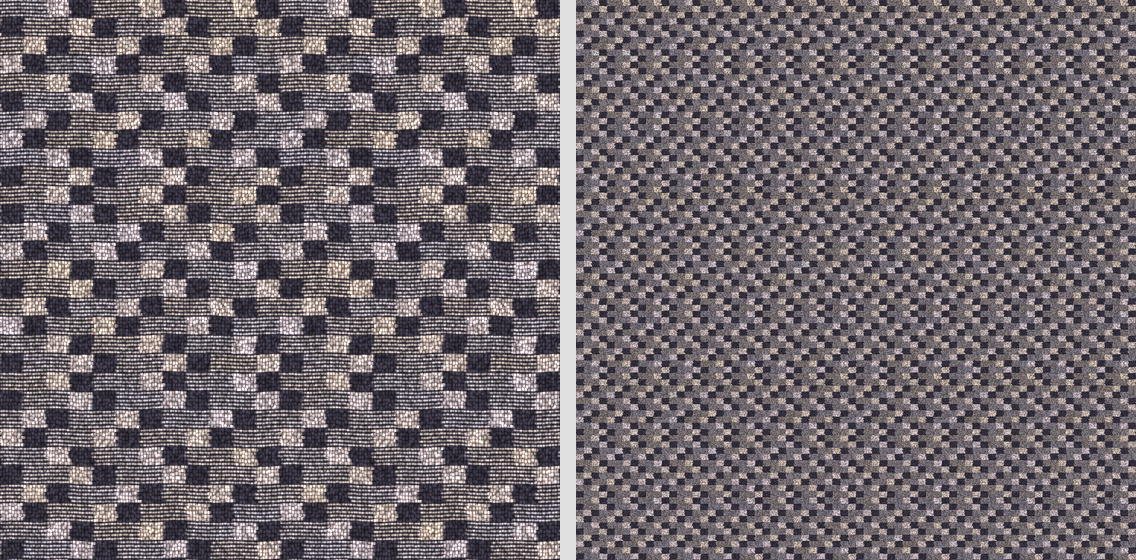
Left: one tile. Right: repeated 3 by 3.
This texture is drawn by a Shadertoy shader. Its source:

```glsl
const float TAU = 6.2831853;
const float PERIODS = 6.0;         // light-dark-stripe groups across
const float ROWS = 30.0;           // block rows down
const float ROW_SHIFT = 0.05;      // upward offset, in rows
const float THREADS = 5.0;         // threads per row
const float STITCHES = 192.0;      // stitches across
const float WRAP = 2.0;            // wear repeats across
const float EDGE_SOFT = 0.07;      // block edge softness, in blocks
const float EDGE_WOBBLE = 0.16;    // block edge raggedness, in blocks
const float JITTER = 0.5;          // stitch irregularity
const float SEAM = 0.07;           // dark seam half width, in rows
const float DARK_COLUMN[4] = float[4](3.0, 0.0, 2.0, 1.0);

const vec3 NAVY = vec3(0.205, 0.190, 0.240);
const vec3 GAP = vec3(0.235, 0.215, 0.260);
const vec3 THREAD_WARM = vec3(0.690, 0.635, 0.595);
const vec3 THREAD_COOL = vec3(0.650, 0.625, 0.660);
const vec3 LIGHT_WARM = vec3(0.765, 0.690, 0.640);
const vec3 LIGHT_PINK = vec3(0.750, 0.695, 0.725);

float hash(vec2 p) {
    return fract(sin(dot(p, vec2(12.99, 78.23))) * 43758.5);
}

// Wrapping cellular noise: x = nearest distance, y = random value of that stitch
vec2 stitchNoise(vec2 p, vec2 wrap) {
    vec2 cell = floor(p), f = p - cell;
    vec2 best = vec2(9.0, 0.0);
    for (int j = -1; j <= 1; j++)
    for (int i = -1; i <= 1; i++) {
        vec2 o = vec2(i, j);
        vec2 id = mod(cell + o, wrap);
        vec2 offset = vec2(hash(id), hash(id + 37.0)) - 0.5;
        float d = length(o + 0.5 + JITTER * offset - f);
        if (d < best.x) best = vec2(d, hash(id + 71.0));
    }
    return best;
}

// One block of unit width in a group of four, with soft edges
float blockMask(float x, float center) {
    float d = abs(fract((x - center) / 4.0 + 0.5) - 0.5) * 4.0;
    return 1.0 - smoothstep(0.5 - EDGE_SOFT, 0.5 + EDGE_SOFT, d);
}

void mainImage(out vec4 fragColor, in vec2 fragCoord) {
    vec2 uv = fragCoord / iResolution.xy;

    // Rows counted downward, with a slight sway of the weave
    float sway = 0.025 * sin(TAU * 4.0 * uv.x) + 0.02 * sin(TAU * (10.0 * uv.x + uv.y));
    float y = (1.0 - uv.y) * ROWS + ROW_SHIFT + sway;
    float row = mod(floor(y), ROWS);
    float threadY = y * THREADS;
    float thread = mod(floor(threadY), ROWS * THREADS);

    // Stepped block layout: a ten-row cycle of four shifts
    float column = DARK_COLUMN[int(mod(mod(row, 10.0), 4.0))];
    float wobble = EDGE_WOBBLE * (hash(vec2(thread, 5.0)) - 0.5);
    float x = uv.x * PERIODS * 4.0 - column + wobble;
    float darkMask = blockMask(x, 0.5);
    float lightMask = blockMask(x, 3.5);

    // Tint per group, blended with broad waves
    float group = mod(floor(x / 4.0), PERIODS / WRAP);
    float waves = sin(TAU * (2.0 * uv.x + 3.0 * uv.y)) + sin(TAU * (4.0 * uv.x - 5.0 * uv.y));
    float tint = clamp(hash(vec2(group, row)) + 0.15 * waves, 0.0, 1.0);

    // Stitch relief and wear
    vec2 stitch = stitchNoise(vec2(uv.x * STITCHES, threadY), vec2(STITCHES / WRAP, ROWS * THREADS));
    float bead = 1.0 - smoothstep(0.1, 0.75, stitch.x);
    float relief = mix(0.55, 1.25, bead) * mix(0.76, 1.24, stitch.y);

    // Fine stripes, then the light and dark blocks over them
    float ridge = 0.5 - 0.5 * cos(TAU * threadY);
    vec3 color = mix(GAP, mix(THREAD_WARM, THREAD_COOL, tint), ridge);
    color = mix(color, mix(LIGHT_WARM, LIGHT_PINK, tint), lightMask);
    color = mix(color, NAVY, darkMask);

    // Dark seam between rows
    float seamDistance = abs(fract(y + 0.5) - 0.5);
    color = mix(color, GAP, 0.8 * (1.0 - smoothstep(0.0, SEAM, seamDistance)));

    fragColor = vec4(clamp(color * relief, 0.0, 1.0), 1.0);
}
```
